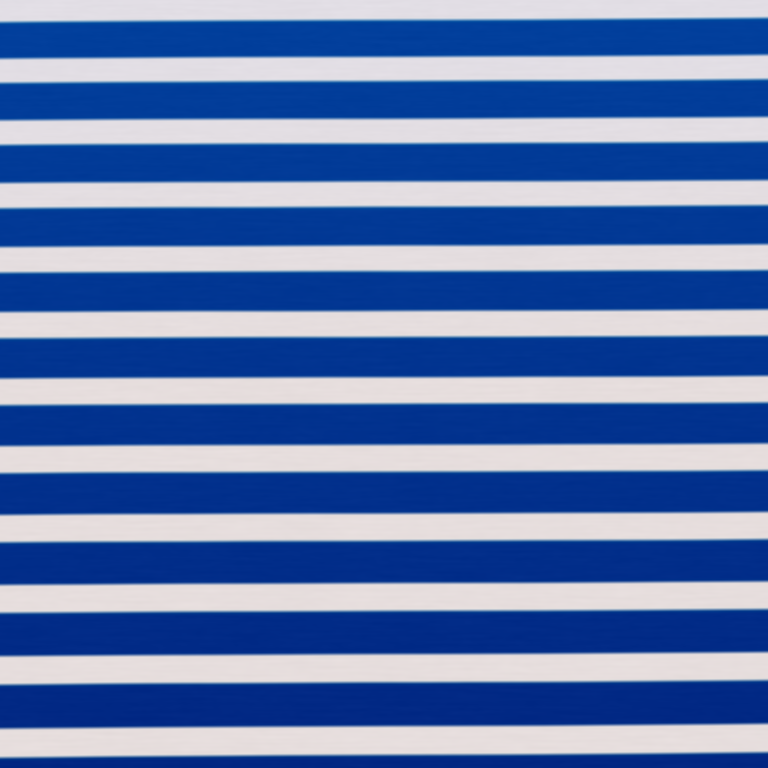
A three.js fragment shader for this pattern:

```glsl
// Horizontal blue and white fabric stripes, widening and darkening towards the bottom.
#define FIRST_EDGE 0.0260    // top of the first blue stripe, measured down
#define PITCH 0.07884        // height of one repeat at the first stripe
#define PITCH_GROWTH 0.000742
#define BLUE_SHARE 0.605     // part of each repeat that is blue
#define EDGE_SOFTNESS 0.0031
#define WEAVE 0.014          // strength of the thread streaks
#define BLUE_TOP vec3(0.005, 0.250, 0.615)
#define BLUE_BOTTOM vec3(0.005, 0.150, 0.510)
#define WHITE_TOP vec3(0.885, 0.870, 0.897)
#define WHITE_BOTTOM vec3(0.902, 0.868, 0.866)
#define FRINGE vec3(-0.02, 0.045, 0.01)

varying vec2 vUv;

vec2 gradientAt(vec2 cell) {
  vec2 h = vec2(dot(cell, vec2(127.1, 311.7)), dot(cell, vec2(269.5, 183.3)));
  return 2.0 * fract(sin(h) * 43758.5) - 1.0;
}

float gradientNoise(vec2 p) {
  vec2 i = floor(p), f = fract(p);
  vec2 u = f * f * f * (f * (f * 6.0 - 15.0) + 10.0);
  vec2 e = vec2(1.0, 0.0);
  float low = mix(dot(gradientAt(i), f),
                  dot(gradientAt(i + e.xy), f - e.xy), u.x);
  float high = mix(dot(gradientAt(i + e.yx), f - e.yx),
                   dot(gradientAt(i + e.xx), f - e.xx), u.x);
  return mix(low, high, u.y);
}

// Slight slope of the cloth, steeper towards its sides and ends
float sag(float x, float down) {
  float s = 0.5 - x;
  float slope = 0.0034 + 0.012 * (down - 0.45) * (down - 0.45);
  return slope * s * (0.6 + 1.6 * s * s);
}

// Stripe number at a depth: inverse of PITCH * n + PITCH_GROWTH * n * n
float stripeIndex(float depth) {
  float root = sqrt(PITCH * PITCH + 4.0 * PITCH_GROWTH * depth);
  return (root - PITCH) / (2.0 * PITCH_GROWTH);
}

void main() {
  float down = 1.0 - vUv.y;
  float waver = 0.0005 * gradientNoise(vUv * vec2(5.0, 16.0));
  float n = stripeIndex(down - FIRST_EDGE - sag(vUv.x, down) + waver);

  // Signed distance to the stripe edge, positive inside the blue
  float offset = fract(n - 0.5 * BLUE_SHARE + 0.5) - 0.5;
  float pitch = PITCH + 2.0 * PITCH_GROWTH * n;
  float inside = (0.5 * BLUE_SHARE - abs(offset)) * pitch;
  float cover = smoothstep(-EDGE_SOFTNESS, EDGE_SOFTNESS, inside);

  vec3 blue = mix(BLUE_TOP, BLUE_BOTTOM, down);
  vec3 white = mix(WHITE_TOP, WHITE_BOTTOM, smoothstep(0.0, 0.55, down));
  vec3 color = mix(white, blue, cover);

  // Teal fringe, stronger on the upper edge of each blue stripe
  float rim = 1.0 - smoothstep(0.0, 0.005, abs(inside - 0.001));
  color += FRINGE * rim * (offset < 0.0 ? 1.0 : 0.35);

  // Fine threads along the stripes and faint mottling
  float threads = gradientNoise(vUv * vec2(14.0, 210.0))
                + 0.6 * gradientNoise(vUv * vec2(60.0, 170.0) + 31.0);
  float mottle = gradientNoise(vUv * vec2(7.0, 9.0) + 12.0);
  color += WEAVE * (threads + 0.4 * mottle) * mix(1.0, 0.8, cover);

  gl_FragColor = vec4(clamp(color, 0.0, 1.0), 1.0);
}
```
